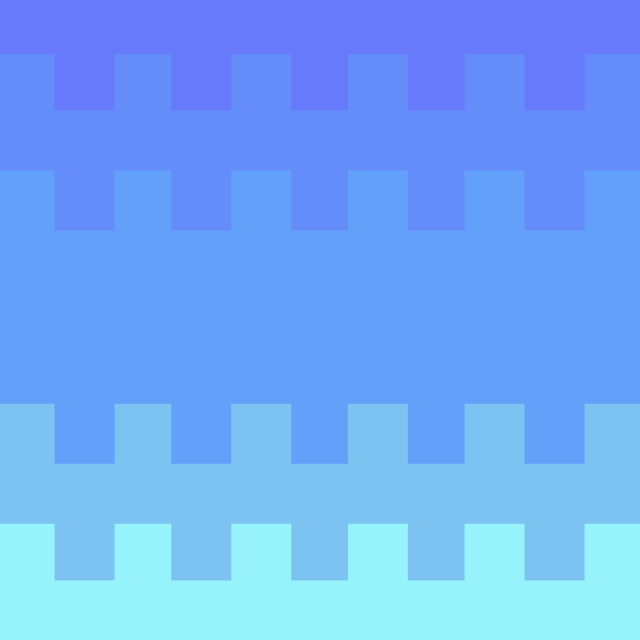
This background is drawn by a Shadertoy shader. Its source:

```glsl
#define GRID 192.0
#define PITCH 17.65
#define START_X 16.42
#define START_Y 16.07
#define SHIFT_X 0.375
#define SHIFT_Y 0.125
#define TEETH 5

const vec3 INDIGO = vec3(0.400, 0.478, 0.984);
const vec3 PERIWINKLE = vec3(0.392, 0.553, 0.980);
const vec3 AZURE = vec3(0.388, 0.627, 0.980);
const vec3 SKY = vec3(0.486, 0.765, 0.949);
const vec3 AQUA = vec3(0.592, 0.953, 0.984);

// Edge positions snapped to the coarse grid
float columnEdge(float index) {
    return floor(START_X + PITCH * index) + SHIFT_X;
}

float rowEdge(float index) {
    return floor(START_Y + PITCH * index) + SHIFT_Y;
}

// Antialiased step across one output pixel
float coverage(float offset, float pixel) {
    return clamp(offset / pixel + 0.5, 0.0, 1.0);
}

// Mask of the columns where each band hangs down
float toothMask(float x, float pixel) {
    float mask = 0.0;
    for (int i = 0; i < TEETH; i++) {
        float left = 2.0 * float(i);
        mask += coverage(x - columnEdge(left), pixel)
              - coverage(x - columnEdge(left + 1.0), pixel);
    }
    return mask;
}

// Area below a notched boundary that starts at the given row
float belowNotches(float y, float row, float tooth, float pixel) {
    float crest = coverage(y - rowEdge(row), pixel);
    float valley = coverage(y - rowEdge(row + 1.0), pixel);
    return mix(crest, valley, tooth);
}

void mainImage(out vec4 fragColor, in vec2 fragCoord) {
    vec2 pixel = GRID / iResolution.xy;
    vec2 cell = fragCoord * pixel;
    float depth = GRID - cell.y;
    float tooth = toothMask(cell.x, pixel.x);

    // Layer the bands from top to bottom
    vec3 color = INDIGO;
    color = mix(color, PERIWINKLE, belowNotches(depth, 0.0, tooth, pixel.y));
    color = mix(color, AZURE, belowNotches(depth, 2.0, tooth, pixel.y));
    color = mix(color, SKY, belowNotches(depth, 6.0, tooth, pixel.y));
    color = mix(color, AQUA, belowNotches(depth, 8.0, tooth, pixel.y));
    fragColor = vec4(color, 1.0);
}
```
